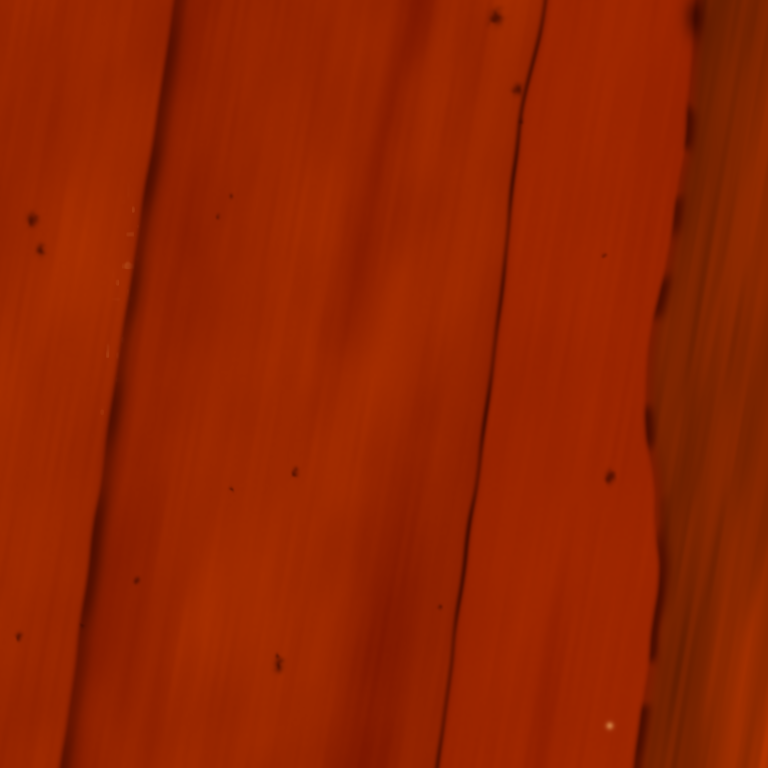
Write a Shadertoy shader that draws this texture.

```glsl
// Warm red-orange lacquered wood: long slanted planks split by dark seams.
// Stretched value noise gives the grain, curves place the seams, and a
// short hashed loop scatters pits; one tone value drives the colour ramp.

#define DEEP_RED vec3(0.41, 0.045, 0.0)
#define GLOW_ORANGE vec3(0.65, 0.177, 0.0)
#define EDGE_BROWN vec3(0.545, 0.158, 0.0)
#define SEAM_DARK vec3(0.23, 0.03, 0.0)
#define PALE_FLECK vec3(0.85, 0.55, 0.30)
#define BASE_TONE 0.83
#define GRAIN_SLANT 0.17
#define BLOTCH_GAIN 0.42
#define STREAK_GAIN 0.24
#define FIBRE_GAIN 0.08
#define PIT_COUNT 17

float hash(ivec2 cell) {
    uint h = uint(cell.x) * 1597334673u ^ uint(cell.y) * 3812015801u;
    h = (h ^ (h >> 16)) * 2246822519u;
    h = (h ^ (h >> 13)) * 3266489917u;
    return float((h ^ (h >> 16)) >> 8) / 16777216.0;
}

float noise(vec2 p) {
    ivec2 cell = ivec2(floor(p));
    vec2 f = fract(p);
    f = f * f * f * (f * (f * 6.0 - 15.0) + 10.0);
    float low = mix(hash(cell), hash(cell + ivec2(1, 0)), f.x);
    float high = mix(hash(cell + ivec2(0, 1)), hash(cell + ivec2(1, 1)), f.x);
    return mix(low, high, f.y);
}

float fbm(vec2 p) {
    float sum = 0.0, gain = 0.55;
    for (int i = 0; i < 3; i++) {
        sum += gain * (noise(p) - 0.5);
        p = p * 2.03 + 17.3;
        gain *= 0.5;
    }
    return sum;
}

float bell(float x, float width) {
    return exp(-x * x / (width * width));
}

// Sharp on the left (width a), fading to the right (width b).
float ridge(float x, float a, float b) {
    return bell(x, x < 0.0 ? a : b);
}

void mainImage(out vec4 fragColor, in vec2 fragCoord) {
    vec2 p = fragCoord / iResolution.xy;
    float wobble = 0.003 * (noise(vec2(3.0, p.y * 16.0)) - 0.5);

    // Signed distances across the three seams
    float leftSeam = p.x - (0.082 + 0.15 * p.y - 0.004 * bell(p.y - 0.5, 0.3)) - wobble;
    float midSeam = p.x - (0.569 + 0.125 * p.y + 0.007 * bell(p.y - 0.55, 0.3)
                  + 0.017 * smoothstep(0.83, 1.0, p.y)) - wobble;
    float rightSeam = p.x - (0.828 + 0.083 * p.y - 0.026 * bell(p.y - 0.52, 0.16)
                    + 0.014 * bell(p.y - 0.24, 0.13)) - 2.0 * wobble;
    float redPlank = smoothstep(-0.003, 0.006, midSeam);
    float brownPlank = smoothstep(-0.004, 0.014, rightSeam);

    // Grain: blotches, long streaks and fine fibres along the slant
    vec2 grain = vec2(p.x - GRAIN_SLANT * p.y, p.y);
    float calm = 1.0 - 0.55 * redPlank;
    float streak = fbm(grain * vec2(22.0, 1.8) + 5.0);
    float fibre = noise(grain * vec2(130.0, 7.0)) - 0.5;
    float tone = BASE_TONE + calm * (BLOTCH_GAIN * fbm(grain * vec2(8.0, 4.5))
               + STREAK_GAIN * streak) + FIBRE_GAIN * fibre;
    tone += 0.02 * (noise(p * 190.0) - 0.5);

    // Broad dark bands in the middle plank
    float ragged = 0.04 * fbm(grain * vec2(14.0, 5.0) + 31.0);
    float upperBand = bell(p.x - 0.30 - 0.25 * p.y + ragged, 0.026) * smoothstep(0.25, 0.95, p.y);
    float lowerBand = bell(p.x - 0.465 - 0.13 * p.y + ragged, 0.055) * smoothstep(0.62, 0.12, p.y);
    tone -= (0.34 * upperBand + 0.33 * lowerBand) * (1.0 - redPlank);
    tone -= 0.20 * bell(p.x - 0.70 - 0.13 * p.y, 0.014) * smoothstep(0.42, 0.05, p.y);
    tone -= 0.22 * ridge(leftSeam, 0.006, 0.06) + 0.16 * ridge(midSeam, 0.035, 0.008);
    tone += 0.12 * bell(midSeam + 0.035, 0.03) * smoothstep(0.6, 1.0, p.y);

    vec3 color = mix(DEEP_RED, GLOW_ORANGE, clamp(tone, -0.1, 1.15));
    color.g *= 1.0 - 0.07 * redPlank;

    // Browner plank at the right edge, brighter toward the lower corner
    float cornerGlow = smoothstep(0.84, 1.0, p.x) * smoothstep(0.65, 0.0, p.y);
    float brownShade = 0.97 + 0.55 * streak + 0.12 * fibre + 0.12 * cornerGlow
                     - 0.14 * bell(rightSeam, 0.05);
    color = mix(color, EDGE_BROWN * brownShade, brownPlank);

    // Seam cores: a soft shadow, a thin crack and a patchy stain
    float worn = 0.55 + 0.45 * noise(vec2(7.0, p.y * 13.0));
    float shadow = 0.72 * worn * ridge(leftSeam, 0.005, 0.014);
    float crack = 0.80 * worn * ridge(midSeam, 0.004, 0.0035);
    float patches = smoothstep(0.35, 0.8, noise(vec2(p.x * 25.0, p.y * 18.0) + 9.0));
    float stain = (0.30 + 0.50 * patches) * ridge(rightSeam, 0.005, 0.011);
    stain += 0.65 * bell(length((p - vec2(0.904, 0.978)) * vec2(1.0, 0.5)), 0.014);
    color = mix(color, SEAM_DARK, clamp(max(max(shadow, crack), stain), 0.0, 0.9));

    // Scattered pits, mostly tiny
    for (int i = 0; i < PIT_COUNT; i++) {
        vec2 center = vec2(hash(ivec2(i, 41)) * 0.84, hash(ivec2(i, 73)));
        float size = hash(ivec2(i, 97));
        float radius = mix(0.0028, 0.0085, size * size * size);
        vec2 offset = (p - center) * vec2(1.0, 0.8);
        offset += 0.004 * (noise(p * 120.0) - 0.5);
        color = mix(color, SEAM_DARK, (0.35 + 0.4 * size) * bell(length(offset), radius));
    }

    // Pale crumbs beside the left seam and one bright chip
    float crumbs = smoothstep(0.76, 0.95, noise(p * vec2(150.0, 95.0) + 50.0));
    crumbs *= bell(leftSeam + 0.014, 0.009) * smoothstep(0.4, 0.55, p.y) * smoothstep(0.8, 0.7, p.y);
    float chip = bell(length(p - vec2(0.794, 0.055)), 0.005);
    color = mix(color, PALE_FLECK, 0.22 * crumbs + 0.8 * chip);

    fragColor = vec4(color, 1.0);
}
```
